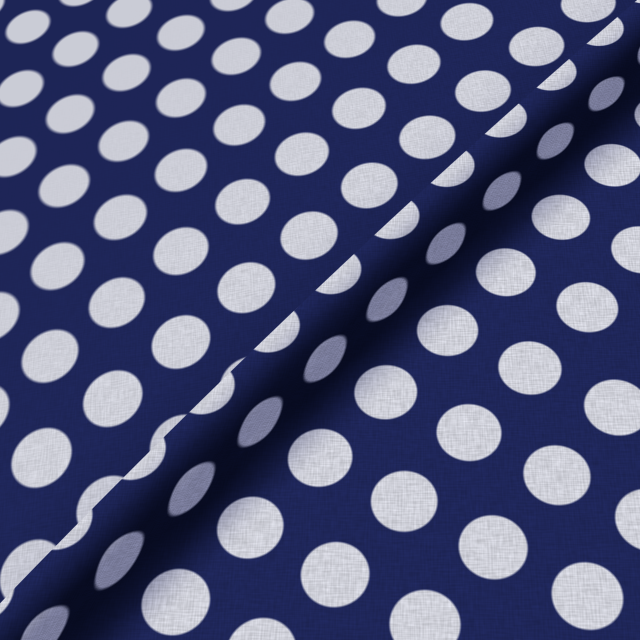
Give the GLSL for this texture, as a WebGL 1 fragment shader.

```glsl
precision highp float;
// Navy cotton with white dots, folded along a diagonal ridge.
// Each side of the ridge is a dot lattice seen in perspective; the near side
// is squeezed where the cloth turns steeply, and lies in shadow there.
uniform vec2 u_resolution;

vec2 gradient(vec2 cell) {
  float angle = 6.2832 * fract(sin(dot(cell, vec2(127.1, 311.7))) * 43758.55);
  return vec2(cos(angle), sin(angle));
}

float gradientNoise(vec2 p) {
  vec2 i = floor(p), f = fract(p);
  vec2 u = f * f * f * (f * (f * 6.0 - 15.0) + 10.0);
  vec2 e = vec2(1.0, 0.0);
  float low = mix(dot(gradient(i), f),
                  dot(gradient(i + e.xy), f - e.xy), u.x);
  float high = mix(dot(gradient(i + e.yx), f - e.yx),
                   dot(gradient(i + e.xx), f - e.xx), u.x);
  return mix(low, high, u.y);
}

// Inverse perspective: canvas point to lattice coordinates
vec2 toLattice(vec2 p, vec2 origin, vec2 stepA, vec2 stepB, vec2 tilt) {
  vec2 a = stepA - tilt.x * p, b = stepB - tilt.y * p, d = p - origin;
  return vec2(d.x * b.y - d.y * b.x, a.x * d.y - a.y * d.x)
       / (a.x * b.y - a.y * b.x);
}

// Coverage of the nearest dot; cloth is measured in dot radii
float dots(vec2 lattice, mat2 cloth, float blur) {
  vec2 offset = cloth * (lattice - floor(lattice + 0.5));
  return 1.0 - smoothstep(-blur, blur, length(offset) - 1.0);
}

// Fine crossed threads with occasional slubs
float weave(vec2 cloth) {
  return gradientNoise(cloth * vec2(2.0, 19.0))
       + gradientNoise(cloth * vec2(19.0, 2.0) + 40.0)
       + 0.5 * gradientNoise(cloth * 9.0);
}

vec3 dye(float dot, float shadow) {
  vec3 navy = mix(vec3(0.12, 0.15, 0.35), vec3(0.03, 0.045, 0.13), shadow);
  vec3 white = mix(vec3(0.81, 0.815, 0.85), vec3(0.47, 0.48, 0.60), shadow);
  return mix(navy, white, dot);
}

void main() {
  vec2 uv = gl_FragCoord.xy / u_resolution;
  float pixel = 1.0 / min(u_resolution.x, u_resolution.y);

  // Depth below the curved ridge, corrected for distance
  float ridge = 0.0573 + uv.x * (1.037 - 0.0904 * uv.x);
  float nearness = 1.0 - 0.2 * uv.x;
  float depth = (ridge - uv.y) / nearness;

  // Far side, softening towards the upper left
  float haze = smoothstep(0.0, 0.8, -depth);
  vec2 farCell = toLattice(uv, vec2(0.2826, 0.6081), vec2(0.1038, 0.0908),
                           vec2(0.0165, 0.1691), vec2(0.0198, 0.0584));
  mat2 farCloth = mat2(2.285, 1.7, 0.0, 3.66);
  float farDots = dots(farCell, farCloth, pixel * 22.0 + 0.02 + 0.06 * haze);
  float contact = 0.12 * smoothstep(-0.12, 0.0, depth);
  vec3 farColor = dye(farDots, contact + 0.05 * haze);
  farColor *= 1.0 + 0.07 * (1.0 - haze) * weave(farCloth * farCell);

  // Near side, slid towards the viewer by the steep turn of the fold
  float turn = 1.0 / (1.0 + exp(clamp((depth - 0.134) / 0.0156, -30.0, 30.0)));
  vec2 flatUv = uv + vec2(-0.8, 0.21) * 0.083 * nearness * turn;
  vec2 nearCell = toLattice(flatUv, vec2(0.6315, 0.2174), vec2(0.1247, 0.1177),
                            vec2(-0.1174, 0.0759), vec2(0.032, 0.028));
  mat2 nearCloth = mat2(2.0, 2.33, -2.6, 1.47);
  float squeeze = 1.0 + 5.0 * turn * (1.0 - turn);
  float nearDots = dots(nearCell, nearCloth, (pixel * 20.0 + 0.015) * squeeze);
  float shadow = smoothstep(0.0, 0.12, depth)
               * (1.0 - smoothstep(0.16, 0.31, depth));
  float sheen = gradientNoise(vec2(uv.x + uv.y, depth * 5.0) * 5.0);
  shadow = clamp(shadow + 0.1 * sheen * shadow, 0.0, 1.0);
  vec3 nearColor = dye(nearDots, shadow);
  nearColor *= 1.0 + 0.09 * weave(nearCloth * nearCell);

  // The ridge hides the far side behind it
  float front = smoothstep(-pixel, pixel, ridge - uv.y);
  gl_FragColor = vec4(mix(farColor, nearColor, front), 1.0);
}
```
